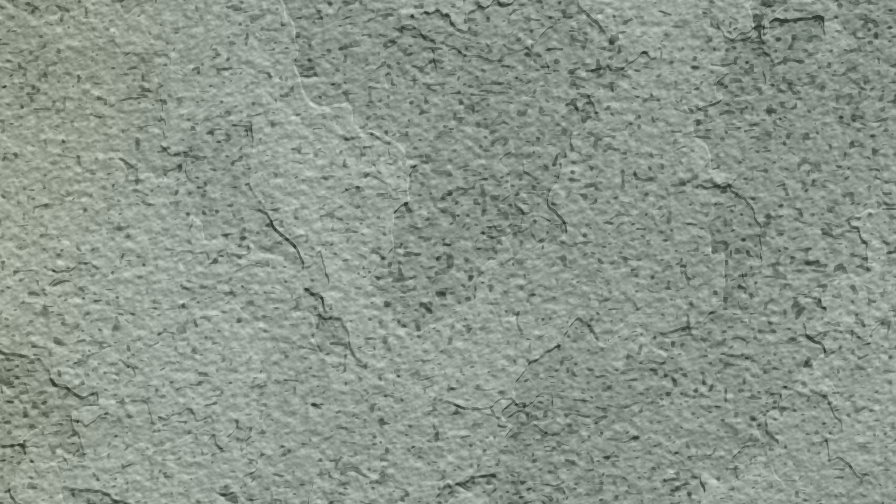
Give the GLSL for this texture, as a Shadertoy shader.

```glsl
float hash(vec2 p) {
    vec3 q = fract(vec3(p.xyx) * 0.1031);
    q += dot(q, q.yzx + 33.33);
    return fract((q.x + q.y) * q.z);
}

float noise(vec2 p) {
    vec2 cell = floor(p), f = fract(p);
    f = f * f * (3.0 - 2.0 * f);
    float low = mix(hash(cell), hash(cell + vec2(1, 0)), f.x);
    float high = mix(hash(cell + vec2(0, 1)), hash(cell + vec2(1, 1)), f.x);
    return mix(low, high, f.y);
}

float fbm(vec2 p, int octaves) {
    float sum = 0.0, weight = 0.5, total = 0.0;
    for (int i = 0; i < octaves; i++) {
        sum += weight * noise(p);
        total += weight;
        weight *= 0.5;
        p = mat2(1.6, 1.2, -1.2, 1.6) * p + 17.3;
    }
    return sum / total;
}

// Paint skin: 1 where it still holds, 0 where it has flaked away
float paintSkin(vec2 p, float scale, float threshold, float seed) {
    vec2 warp = vec2(fbm(p * 18.0 + seed, 3), fbm(p * 18.0 + seed + 40.0, 3)) - 0.5;
    float field = fbm((p + 0.07 * warp) * scale + seed, 4);
    return smoothstep(threshold - 0.008, threshold + 0.008, field);
}

// Returns bareness, cast shadow and lit rim of one skin
vec3 flakedLayer(vec2 p, vec2 toLight, float scale, float threshold, float seed) {
    float here = paintSkin(p, scale, threshold, seed);
    float rise = paintSkin(p + toLight, scale, threshold, seed) - here;
    return vec3(1.0 - here, max(rise, 0.0), max(-rise, 0.0));
}

float plasterGrain(vec2 p) {
    return fbm(p * vec2(58.0, 80.0) + 9.0, 3);
}

// Short dark pits, a little wider than tall, bent by noise
float pits(vec2 p, float density, float seed) {
    vec2 bend = vec2(noise(p * 30.0 + seed), noise(p * 30.0 + seed + 25.0));
    float field = noise((p + 0.018 * bend) * vec2(72.0, 118.0) + seed);
    return smoothstep(0.78 - density, 0.96 - density, field);
}

void mainImage(out vec4 fragColor, in vec2 fragCoord) {
    vec2 p = fragCoord / iResolution.y;
    float across = fragCoord.x / iResolution.x;
    vec2 toLight = vec2(0.0025, 0.0066);

    // Two skins of flaking paint with broken edges
    vec3 deep = flakedLayer(p, toLight, 4.6, 0.455, 21.0);
    vec3 thin = flakedLayer(p, toLight * 0.8, 7.0, 0.44, 63.0);
    float deepEdge = smoothstep(0.1, 0.55, noise(p * 9.0 + 5.0));
    float thinEdge = smoothstep(0.2, 0.65, noise(p * 12.0 + 31.0));

    // Fine relief lit from above
    float relief = plasterGrain(p) - plasterGrain(p + toLight * 0.8);
    float speckle = noise(p * vec2(120.0, 150.0) + 3.0) - 0.5;
    float cloud = fbm(p * 2.3 + 70.0, 3) - 0.5;

    // Pits gather in the bare areas
    float density = 0.01 + 0.05 * deep.x + 0.10 * (noise(p * 6.0 + 50.0) - 0.5);
    float pitDepth = max(pits(p, density, 11.0), 0.7 * pits(p, density, 87.0));

    float tone = 0.601 + 0.08 * cloud + 0.34 * relief + 0.12 * speckle;
    tone -= 0.052 * deep.x + 0.024 * thin.x;
    tone += 0.08 * deep.z * deepEdge + 0.06 * thin.z * thinEdge;
    tone -= 0.25 * deep.y * deepEdge + 0.17 * thin.y * thinEdge;
    tone -= 0.20 * pitDepth;
    tone = max(tone, 0.20);

    // Grey green, slightly warmer at the left
    float warmth = smoothstep(0.3, 0.0, across + 0.3 * cloud);
    vec3 tint = mix(vec3(-0.003, 0.038, 0.001), vec3(0.008, 0.039, -0.018), warmth);
    fragColor = vec4(clamp(tone + tint, 0.0, 1.0), 1.0);
}
```
